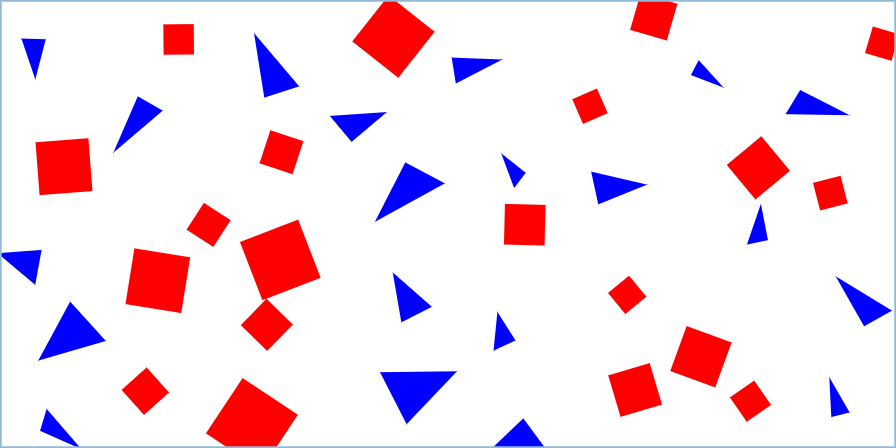
This pattern is drawn by a WebGL 1 fragment shader. Its source:

```glsl
precision highp float;

uniform vec2 u_resolution;

const vec3 PAPER = vec3(1.0);
const vec3 RED = vec3(1.0, 0.0, 0.0);
const vec3 BLUE = vec3(0.0, 0.0, 1.0);
const vec3 FRAME = vec3(0.57, 0.73, 0.85);

const float COLUMNS = 8.0;
const float ROWS = 5.0;
const float FRAME_WIDTH = 1.0 / 256.0;

// Random value in 0..1 for a cell and a channel
float hash(vec2 cell, float channel) {
  vec3 p = fract(vec3(cell, channel) * vec3(0.1031, 0.1130, 0.0973) + 0.317);
  p += dot(p, p.yzx + 33.33);
  return fract((p.x + p.y) * p.z);
}

vec2 rotate(vec2 p, float angle) {
  float c = cos(angle), s = sin(angle);
  return vec2(c * p.x - s * p.y, s * p.x + c * p.y);
}

// Signed distance to the line a-b, negative on its left side
float edgeDistance(vec2 p, vec2 a, vec2 b) {
  vec2 along = normalize(b - a);
  return dot(p - a, vec2(along.y, -along.x));
}

float squareDistance(vec2 p, float halfSide) {
  return max(abs(p.x), abs(p.y)) - halfSide;
}

// Triangle around its centroid; skew moves the apex sideways
float triangleDistance(vec2 p, float height, float base, float skew) {
  vec2 apex = vec2(skew * 0.667, height * 0.667);
  vec2 left = vec2(-0.5 * base - skew * 0.333, -height * 0.333);
  vec2 right = left + vec2(base, 0.0);
  return max(edgeDistance(p, left, right),
         max(edgeDistance(p, right, apex), edgeDistance(p, apex, left)));
}

float coverage(float distance, float pixel) {
  return clamp(0.5 - distance / pixel, 0.0, 1.0);
}

// Staggered cell centre, jittered within the room the shape leaves free
vec2 shapeCentre(vec2 cell, vec2 cellSize, float radius) {
  float stagger = 0.5 * mod(cell.x, 2.0) - 0.25;
  vec2 centre = (cell + vec2(0.5, 0.5 + stagger)) * cellSize;
  vec2 room = vec2(0.13, 0.1) - vec2(0.7, 0.8) * radius;
  vec2 jitter = vec2(hash(cell, 1.0), hash(cell, 2.0)) * 2.0 - 1.0;
  return centre + jitter * room;
}

// Each pair of neighbouring columns holds one square and one triangle per row
bool isSquare(vec2 cell) {
  vec2 pair = vec2(floor(cell.x / 2.0), cell.y);
  return (hash(pair, 7.0) > 0.5) == (mod(cell.x, 2.0) > 0.5);
}

vec3 paintShape(vec3 color, vec2 p, vec2 cell, vec2 cellSize, float pixel) {
  // Golden ratio steps spread the sizes evenly over all shapes
  float index = floor(cell.x / 2.0) + 4.0 * cell.y;
  float size = fract(index * 0.618 + 0.37);
  float angle = 6.2832 * hash(cell, 3.0);

  if (isSquare(cell)) {
    float halfSide = mix(0.030, 0.075, pow(size, 1.8));
    vec2 q = rotate(p - shapeCentre(cell, cellSize, 1.2 * halfSide), angle);
    return mix(color, RED, coverage(squareDistance(q, halfSide), pixel));
  }
  float height = mix(0.068, 0.155, size);
  float base = height * mix(0.45, 0.85, hash(cell, 4.0));
  float skew = height * mix(-0.4, 0.4, hash(cell, 5.0));
  vec2 q = rotate(p - shapeCentre(cell, cellSize, 0.6 * height), angle);
  float d = triangleDistance(q, height, base, skew);
  return mix(color, BLUE, coverage(d, pixel));
}

void main() {
  float pixel = 1.0 / u_resolution.y;
  vec2 p = gl_FragCoord.xy * pixel;
  vec2 canvas = u_resolution * pixel;
  vec2 cellSize = canvas / vec2(COLUMNS, ROWS);

  // Scattered squares and triangles
  vec3 color = PAPER;
  for (float column = 0.0; column < COLUMNS; column++) {
    for (float row = 0.0; row < ROWS; row++) {
      color = paintShape(color, p, vec2(column, row), cellSize, pixel);
    }
  }

  // Thin frame along the canvas edge
  vec2 inset = min(p, canvas - p);
  float frame = coverage(min(inset.x, inset.y) - FRAME_WIDTH, pixel);
  gl_FragColor = vec4(mix(color, FRAME, frame), 1.0);
}
```
